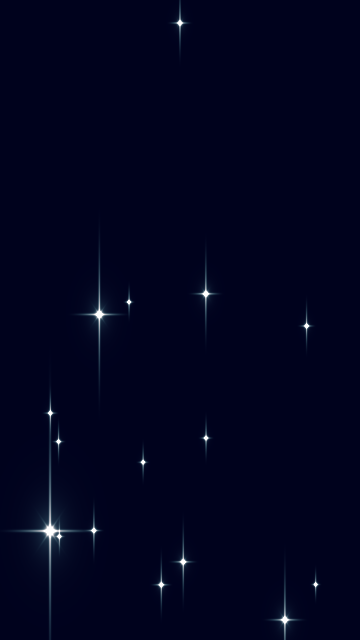
This background is drawn by a WebGL 1 fragment shader. Its source:

```glsl
precision highp float;
// Sparse four-pointed stars with long vertical flares on a deep navy sky.

uniform vec2 u_resolution;

float hash(float n) {
    n = fract(n * 0.1031);
    n *= n + 33.33;
    n *= n + n;
    return fract(n);
}

float bell(float x) {
    return exp(-x * x);
}

// Linear distance along a spike to a soft falloff that ends at 1.
float taper(float x) {
    float rest = max(0.0, 1.0 - x);
    return rest * rest;
}

// Light of one star; reach is the half length of its vertical spike.
float starLight(vec2 offset, float reach) {
    vec2 o = abs(offset);
    float r = length(o);
    float thickness = max(0.0011 + 0.002 * reach, 0.55 / u_resolution.y);

    float vertical = 0.75 * bell(o.x / thickness) * taper(o.y / reach);
    float horizontal = 0.85 * bell(o.y / (1.2 * thickness)) * taper(o.x / (0.3 * reach));
    float diagonal = 0.7 * bell((o.y - 1.5 * o.x) / (1.5 * thickness)) * exp(-r / (0.03 * reach));
    float core = 1.4 * bell(r / (0.002 + 0.016 * reach));
    float glow = 0.38 * exp(-length(o * vec2(1.0, 0.6)) / (0.05 * reach));

    return vertical + horizontal + diagonal + core + glow;
}

void main() {
    vec2 p = gl_FragCoord.xy / u_resolution.y;
    float aspect = u_resolution.x / u_resolution.y;

    // Stars shrink with rank; most lie in the lower part, a rare one near the top.
    float light = 0.0;
    for (int i = 1; i <= 16; i++) {
        float rank = float(i);
        float height = hash(rank + 3.0);
        vec2 center = vec2(aspect * hash(rank + 9.0),
                           0.62 * height + 0.38 * step(0.93, height));
        light += starLight(p - center, 0.3 * pow(rank, -0.8));
    }
    light = min(light, 1.0);

    // Faint light is teal, bright light is white.
    vec3 sky = vec3(0.0, 0.008, 0.115);
    vec3 tint = mix(vec3(0.5, 0.92, 0.92), vec3(1.0), smoothstep(0.0, 0.8, light));
    gl_FragColor = vec4(mix(sky, tint, light), 1.0);
}
```
